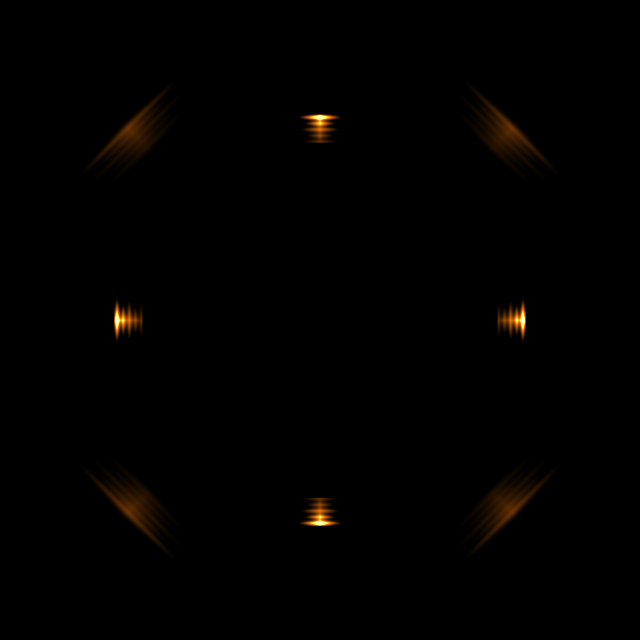
Give the GLSL for this background, as a three.js fragment shader.

```glsl
varying vec2 vUv;

const vec2 CENTRE = vec2(0.5, 0.4996);
const vec3 ORANGE = vec3(1.0, 0.49, 0.015);
const vec3 HOT = vec3(1.0, 0.95, 0.85);
const int STREAKS = 5;

// Small bright flares on the axes
const float AXIS_RADIUS = 0.3170;
const float AXIS_SPACING = 0.0095;
const float AXIS_LENGTH = 0.0340;
const float AXIS_WIDTH = 0.0046;
const float AXIS_POWER = 2.2;
const float AXIS_DECAY = 0.43;
const float AXIS_INNER = 0.2773;
const float AXIS_OUTER = 0.3216;

// Long dim flares on the diagonals
const float DIAG_RADIUS = 0.4245;
const float DIAG_SPACING = 0.0104;
const float DIAG_LENGTH = 0.1120;
const float DIAG_WIDTH = 0.0062;
const float DIAG_POWER = 0.40;
const float DIAG_DECAY = 0.28;

const float SHORT_STREAK = 0.76;
const float LENGTH_LOSS = 0.05;
const float TIP_WIDTH = 0.35;
const float EDGE = 0.001;

// One spindle: pos.x is the offset across it, pos.y the offset along it
float spindle(vec2 pos, float halfLength, float width) {
  float along = min(abs(pos.y) / halfLength, 1.0);
  float across = pos.x / (width * mix(1.0, TIP_WIDTH, along));
  return pow(1.0 - along, 1.25) * exp(-across * across);
}

// Parallel spindles stepping inward, alternately long and short
float flare(vec2 pos, float radius, float spacing, float halfLength,
            float width, float decay) {
  float light = 0.0;
  for (int i = 0; i < STREAKS; i++) {
    float n = float(i);
    float size = mix(1.0, SHORT_STREAK, mod(n, 2.0)) * (1.0 - LENGTH_LOSS * n);
    vec2 offset = vec2(pos.x - radius + spacing * n, pos.y);
    light += exp(-decay * n) * spindle(offset, halfLength * size, width);
  }
  return light;
}

void main() {
  // Fold all four quadrants together
  vec2 q = abs(vUv - CENTRE);
  vec2 axisPos = vec2(max(q.x, q.y), min(q.x, q.y));
  vec2 diagPos = vec2(q.x + q.y, q.x - q.y) * inversesqrt(2.0);

  float axisLight = AXIS_POWER * flare(axisPos, AXIS_RADIUS, AXIS_SPACING,
                                      AXIS_LENGTH, AXIS_WIDTH, AXIS_DECAY);
  axisLight *= smoothstep(AXIS_INNER - EDGE, AXIS_INNER + EDGE, axisPos.x);
  axisLight *= 1.0 - smoothstep(AXIS_OUTER - EDGE, AXIS_OUTER + EDGE, axisPos.x);

  float diagLight = DIAG_POWER * flare(diagPos, DIAG_RADIUS, DIAG_SPACING,
                                      DIAG_LENGTH, DIAG_WIDTH, DIAG_DECAY);

  // Overexposed light turns from orange to white
  float light = axisLight + diagLight;
  vec3 colour = ORANGE * light + HOT * max(light - 1.0, 0.0);
  gl_FragColor = vec4(min(colour, 1.0), 1.0);
}
```
